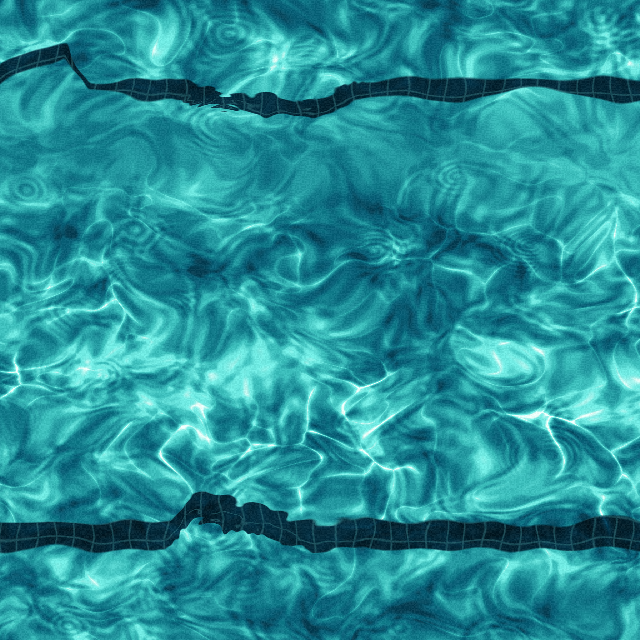
Write a WebGL 2 fragment shader that draws this texture.

```glsl
#version 300 es
precision highp float;
// Sunlit pool water: refracted light webs, ring ripples and two dark tiled lane lines.

uniform vec2 u_resolution;
out vec4 fragColor;

const float TAU = 6.28318;
const vec3 ABYSS = vec3(0.03, 0.25, 0.33);
const vec3 DEEP = vec3(0.04, 0.38, 0.47);
const vec3 TEAL = vec3(0.07, 0.48, 0.54);
const vec3 MID = vec3(0.14, 0.60, 0.63);
const vec3 LIGHT = vec3(0.24, 0.75, 0.74);
const vec3 GLOW = vec3(0.44, 0.92, 0.89);
const vec3 GLINT = vec3(0.93, 1.0, 0.98);
const vec3 LANE = vec3(0.02, 0.16, 0.22);
const vec3 GROUT = vec3(0.20, 0.46, 0.49);
const int RIPPLES = 36;
const float RING_SPACING = 0.0115;
const float TILE = 0.029;
const float WEB_CELLS = 10.5;
const float GRAIN = 0.075;

float hash(vec2 p) {
    return fract(sin(dot(p, vec2(127.1, 311.7))) * 43758.5);
}

float corner(vec2 cell, vec2 offset) {
    float a = TAU * hash(cell);
    return dot(vec2(cos(a), sin(a)), offset);
}

// Gradient noise, centred on zero
float noise(vec2 p) {
    vec2 i = floor(p), f = p - i, e = vec2(1.0, 0.0);
    vec2 u = f * f * f * (f * (f * 6.0 - 15.0) + 10.0);
    return mix(mix(corner(i, f), corner(i + e, f - e), u.x),
               mix(corner(i + e.yx, f - e.yx), corner(i + e.xx, f - e.xx), u.x), u.y);
}

vec2 noise2(vec2 p) {
    return vec2(noise(p), noise(p + 37.4));
}

// Gap between the two nearest cell centres: zero on the strands of the web
float webGap(vec2 p) {
    vec2 i = floor(p), f = p - i;
    float near = 8.0, next = 8.0;
    for (int y = -1; y <= 1; y++)
        for (int x = -1; x <= 1; x++) {
            vec2 g = vec2(x, y);
            vec2 site = g + 0.15 + 0.7 * vec2(hash(i + g), hash(i + g + 51.7));
            float d = length(site - f);
            next = min(next, max(near, d));
            near = min(near, d);
        }
    return next - near;
}

// Scattered sets of concentric rings, flattened by perspective and cut to arcs
float ripples(vec2 p) {
    vec2 q = p + 0.012 * noise2(p * 14.0);
    float sum = 0.0;
    for (int k = 0; k < RIPPLES; k++) {
        vec2 id = vec2(float(k), 4.0);
        vec2 centre = vec2(hash(id), hash(id + 9.3));
        float radius = mix(0.05, 0.13, hash(id + 21.0));
        float d = length((q - centre) * vec2(1.0, 1.45));
        float spacing = RING_SPACING * mix(0.8, 1.5, hash(id + 33.0));
        sum += sin(d * TAU / spacing) * smoothstep(radius, 0.4 * radius, d);
    }
    return sum * smoothstep(-0.1, 0.25, noise(p * 11.0 + 5.0));
}

// Brightness of the water, about zero mean and unit spread
float waterTone(vec2 p, float rings) {
    vec2 w = p + 0.06 * noise2(p * vec2(6.0, 9.0));
    w += 0.022 * noise2(w * vec2(17.0, 23.0) + 8.0);
    float calm = exp(-pow((p.y - 0.76) / 0.085, 2.0));
    float lively = 1.0 - 0.6 * calm;

    float broad = noise(p * vec2(2.5, 6.0) + 2.0);
    float blobs = noise(w * vec2(11.0, 15.0) + 14.0);
    float folds = sin(24.0 * noise(w * vec2(10.0, 13.0) + 31.0));
    float detail = noise(w * vec2(28.0, 40.0));
    float fine = noise(w * vec2(60.0, 90.0) + 19.0);
    float tone = 1.3 * broad + lively * (2.5 * blobs + 0.38 * folds + 1.5 * detail + 0.9 * fine);

    // Thin creases and the brighter polygonal web
    float crease = exp(-24.0 * abs(noise(w * vec2(13.0, 19.0) + 63.0)));
    tone += lively * (1.2 * crease * smoothstep(-0.15, 0.2, noise(p * 8.0 + 71.0)) - 0.15);
    float webArea = smoothstep(0.12, 0.2, p.y) * smoothstep(0.78, 0.45, p.y);
    webArea *= smoothstep(-0.15, 0.2, noise(p * vec2(4.5, 5.5) + 83.0));
    float gap = webGap(w * WEB_CELLS * vec2(1.0, 1.15));
    float strand = 1.0 + 2.0 * noise(p * 19.0 + 41.0);
    tone += webArea * (2.1 * strand * exp(-17.0 * gap) + 0.8 * exp(-5.0 * gap) - 0.5);

    // Long bands of shade and shine
    tone += 0.25 * calm - 0.6 * smoothstep(0.92, 1.0, p.y);
    tone -= 0.6 * exp(-pow((p.y - 0.60 + 0.12 * broad) / 0.05, 2.0));
    tone += 0.3 * exp(-pow((p.y - 0.34) / 0.13, 2.0)) - 0.25 * smoothstep(0.14, 0.05, p.y);
    return tone + 0.34 * rings;
}

vec3 waterColour(float t) {
    vec3 c = mix(ABYSS, DEEP, smoothstep(-2.4, -1.35, t));
    c = mix(c, TEAL, smoothstep(-1.35, -0.6, t));
    c = mix(c, MID, smoothstep(-0.6, 0.0, t));
    c = mix(c, LIGHT, smoothstep(0.0, 0.7, t));
    c = mix(c, GLOW, smoothstep(0.7, 1.5, t));
    return mix(c, GLINT, smoothstep(1.6, 3.0, t));
}

float kink(float x, float start, float peak, float end) {
    return smoothstep(start, peak, x) * (1.0 - smoothstep(peak, end, x));
}

// Lays a tiled lane line over the water; across is the height above its axis
vec3 addLane(vec3 water, float x, float across, float halfWidth, float tone) {
    float px = 1.0 / u_resolution.y;
    float cover = 1.0 - smoothstep(-px, px + 0.001, abs(across) - halfWidth);
    vec2 cell = abs(fract(vec2(x, across) / TILE + vec2(0.0, 0.25)) - 0.5);
    float seam = smoothstep(0.47 - px / TILE, 0.49, max(cell.x, cell.y));
    vec3 tile = LANE * (1.0 + 0.18 * tone);
    return mix(water, mix(tile, GROUT, 0.5 * seam), cover);
}

void main() {
    vec2 p = gl_FragCoord.xy / u_resolution.y;
    float rings = ripples(p);
    float tone = waterTone(p, rings);
    vec3 colour = waterColour(tone);

    // Refraction bends both lanes and breaks them at the kinks
    float broken = kink(p.x, 0.22, 0.38, 0.62);
    vec2 bent = p + 0.014 * noise2(p * vec2(14.0, 20.0));
    bent.y += (0.002 + 0.006 * broken) * rings + 0.025 * broken * noise(p * vec2(30.0, 60.0));
    float x = bent.x;
    float swell = noise(vec2(x * 7.0, 3.5));
    float lower = 0.164 + 0.01 * swell + 0.042 * kink(x, 0.26, 0.31, 0.5);
    float upper = 0.862 - 0.015 * swell + 0.06 * kink(x, -0.05, 0.10, 0.14)
                - 0.03 * kink(x, 0.22, 0.48, 0.58);
    float taper = 1.0 - 0.7 * kink(x, 0.08, 0.14, 0.22);
    colour = addLane(colour, x, bent.y - lower, 0.021 + 0.008 * swell, tone);
    colour = addLane(colour, x, bent.y - upper, (0.015 + 0.018 * swell) * taper, tone);

    // Fine grain
    colour += GRAIN * (hash(floor(p * 512.0)) - 0.5);
    fragColor = vec4(clamp(colour, 0.0, 1.0), 1.0);
}
```
